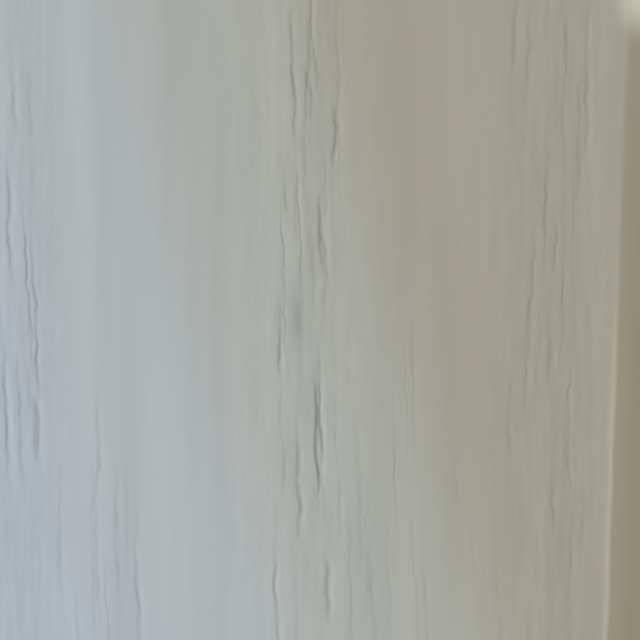
A Shadertoy shader for this texture:

```glsl
#define COOL vec3(0.68, 0.715, 0.75)
#define PALE vec3(0.68, 0.71, 0.715)
#define NEUTRAL vec3(0.66, 0.67, 0.645)
#define WARM vec3(0.63, 0.62, 0.565)
#define SHADE vec3(0.555, 0.535, 0.45)
#define GLINT vec3(0.75, 0.76, 0.68)
#define CRACK_DEPTH 0.15
#define CRACK_WIDTH 0.0024
#define RIDGE_LIGHT 0.045
#define BAND_CONTRAST 0.035
#define FIBRE_CONTRAST 0.03

float hash(vec2 p) {
    vec3 q = fract(vec3(p.xyx) * 0.1031);
    q += dot(q, q.yzx + 33.33);
    return fract((q.x + q.y) * q.z);
}

vec2 gradientAt(vec2 cell) {
    float angle = 6.2832 * hash(cell + 71.0);
    return vec2(cos(angle), sin(angle));
}

float gradientNoise(vec2 p) {
    vec2 i = floor(p), f = fract(p);
    vec2 u = f * f * f * (f * (f * 6.0 - 15.0) + 10.0);
    vec2 e = vec2(1.0, 0.0);
    float low = mix(dot(gradientAt(i), f), dot(gradientAt(i + e), f - e), u.x);
    float high = mix(dot(gradientAt(i + e.yx), f - e.yx),
                     dot(gradientAt(i + 1.0), f - 1.0), u.x);
    return mix(low, high, u.y);
}

float bell(float x) {
    return exp(-x * x);
}

// Paint tone: cool at lower left, warm towards the right
vec3 paintTone(vec2 p) {
    float warmth = p.x + 0.3 * p.y + 0.04 * gradientNoise(p * vec2(5.0, 1.5));
    vec3 tone = mix(COOL, PALE, smoothstep(0.05, 0.33, warmth));
    tone = mix(tone, NEUTRAL, smoothstep(0.33, 0.64, warmth));
    return mix(tone, WARM, smoothstep(0.62, 0.88, warmth));
}

// Scattered wavy cracks with a lit right flank; the result is a brightness change
float crackGroup(vec2 p, float centre, float spread, float lean,
                 vec2 heights, int count, float seed) {
    float light = 0.0;
    float sway = 0.009 * gradientNoise(vec2(p.y * 4.0, seed))
               + lean * (0.5 - p.y);
    for (int i = 0; i < count; i++) {
        vec2 id = vec2(float(i) + 1.0, seed);
        float across = hash(id) + hash(id + 13.0) - 1.0;
        float middle = mix(heights.x, heights.y, hash(id + 29.0));
        float reach = mix(0.04, 0.16, hash(id + 47.0));
        float width = CRACK_WIDTH * mix(0.7, 1.5, hash(id + 61.0));
        float wobble = 0.005 * gradientNoise(vec2(p.y * 22.0, id.x * 3.7 + seed))
                     + 0.002 * gradientNoise(vec2(p.y * 60.0, id.x * 5.3));
        float d = p.x - centre - spread * across - sway - wobble;
        float taper = 1.0 - smoothstep(0.3, 1.0, abs(p.y - middle) / reach);
        float broken = 0.75 + 0.8 * gradientNoise(vec2(p.y * 17.0, id.x * 7.1 + seed));
        float strength = taper * broken * mix(0.25, 1.0, hash(id + 83.0));
        light += strength * (RIDGE_LIGHT * bell((d - 2.2 * width) / (1.6 * width))
                           - CRACK_DEPTH * bell(d / width));
    }
    return light;
}

// Shaded margin along the right side, with a pale rim and a corner glint
vec3 addMargin(vec3 colour, vec2 p) {
    float d = p.x - 0.945 - 0.035 * p.y - 0.003 * gradientNoise(vec2(p.y * 7.0, 5.0));
    float shade = smoothstep(-0.003, 0.008, d) * 0.7 + 0.3 * smoothstep(0.0, 0.05, d);
    colour = mix(colour, SHADE, shade * 0.9);
    colour += 0.04 * bell(d / 0.004) * (1.0 - smoothstep(0.35, 0.65, p.y));
    float corner = length((p - vec2(1.0)) * vec2(1.0, 0.7));
    return mix(colour, GLINT, 1.0 - smoothstep(0.0, 0.055, corner));
}

void mainImage(out vec4 fragColor, in vec2 fragCoord) {
    vec2 p = fragCoord / iResolution.xy;
    vec3 colour = paintTone(p);

    // Broad soft bands along the boards
    float light = BAND_CONTRAST * gradientNoise(p * vec2(13.0, 0.9) + 3.0);
    light += 0.6 * BAND_CONTRAST * gradientNoise(p * vec2(34.0, 1.6) + 17.0);

    // Fine fibres, strongest where the cracks gather
    float rough = bell((p.x - 0.47) / 0.09) + bell((p.x - 0.03) / 0.06)
                + bell((p.x - 0.86) / 0.09);
    float fibres = gradientNoise(p * vec2(95.0, 9.0))
                 + 0.5 * gradientNoise(p * vec2(150.0, 38.0));
    light += FIBRE_CONTRAST * (0.15 + rough) * fibres;

    // Crack groups and a smudge near the middle
    light += crackGroup(p, 0.475, 0.085, 0.03, vec2(0.0, 1.0), 34, 2.0);
    light += crackGroup(p, 0.03, 0.045, 0.04, vec2(0.3, 1.0), 15, 9.0);
    light += 0.5 * crackGroup(p, 0.14, 0.08, 0.03, vec2(0.0, 0.3), 12, 15.0);
    light += 0.6 * crackGroup(p, 0.86, 0.085, -0.03, vec2(0.1, 1.0), 24, 23.0);
    light += 0.4 * crackGroup(p, 0.62, 0.17, 0.02, vec2(0.0, 0.5), 12, 37.0);
    light -= 0.07 * bell((p.x - 0.464) / 0.011) * bell((p.y - 0.5) / 0.042);

    colour = addMargin(colour * (1.0 + light), p);
    fragColor = vec4(clamp(colour, 0.0, 1.0), 1.0);
}
```
